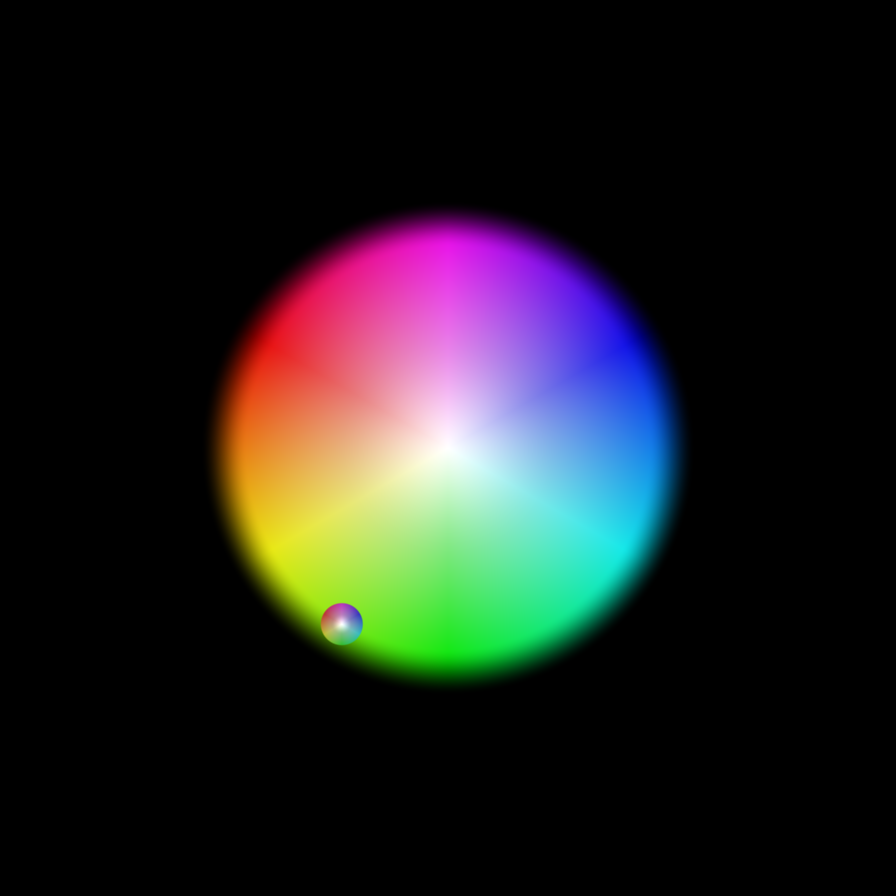
A WebGL 1 fragment shader for this background:

```glsl
precision highp float;

uniform vec2 u_resolution;

const vec3 BACKGROUND = vec3(0.0);
const float TAU = 6.2831853;
const float HUE_OFFSET = 0.58333;

// Large wheel, placed relative to the canvas centre
const vec2 WHEEL_CENTER = vec2(0.0);
const float WHEEL_RADIUS = 0.25;
const float WHEEL_SOFTNESS = 0.026;
const float WHEEL_SATURATION = 1.0;
const float WHEEL_VALUE = 0.91;

// Small marker bead
const vec2 BEAD_CENTER = vec2(-0.1185, -0.1966);
const float BEAD_RADIUS = 0.0234;
const float BEAD_SOFTNESS = 0.0012;
const float BEAD_SATURATION = 0.75;
const float BEAD_VALUE = 0.74;

// Fully saturated colour for a hue in turns
vec3 hueColor(float hue) {
  vec3 channel = abs(fract(hue + vec3(0.0, 2.0, 1.0) / 3.0) * 6.0 - 3.0);
  return clamp(channel - 1.0, 0.0, 1.0);
}

// Hue by angle, white at the middle, saturated at the rim
vec3 wheelColor(vec2 p, float radius, float rimSaturation, float rimValue) {
  float hue = atan(p.y, p.x + 1e-6) / TAU + HUE_OFFSET;
  float t = clamp(length(p) / radius, 0.0, 1.0);
  float value = mix(1.0, rimValue, smoothstep(0.0, 0.5, t));
  return value * mix(vec3(1.0), hueColor(hue), t * rimSaturation);
}

// Coverage of a disc whose edge fades over +-softness
float discMask(vec2 p, float radius, float softness) {
  return 1.0 - smoothstep(radius - softness, radius + softness, length(p));
}

void main() {
  float side = min(u_resolution.x, u_resolution.y);
  vec2 p = (gl_FragCoord.xy - 0.5 * u_resolution) / side;

  // Soft-edged wheel
  vec2 wheelPos = p - WHEEL_CENTER;
  vec3 wheel = wheelColor(wheelPos, WHEEL_RADIUS, WHEEL_SATURATION, WHEEL_VALUE);
  float wheelMask = discMask(wheelPos, WHEEL_RADIUS, WHEEL_SOFTNESS);
  vec3 color = mix(BACKGROUND, wheel, wheelMask);

  // Crisp bead on top
  vec2 beadPos = p - BEAD_CENTER;
  vec3 bead = wheelColor(beadPos, BEAD_RADIUS, BEAD_SATURATION, BEAD_VALUE);
  color = mix(color, bead, discMask(beadPos, BEAD_RADIUS, BEAD_SOFTNESS));

  gl_FragColor = vec4(color, 1.0);
}
```
